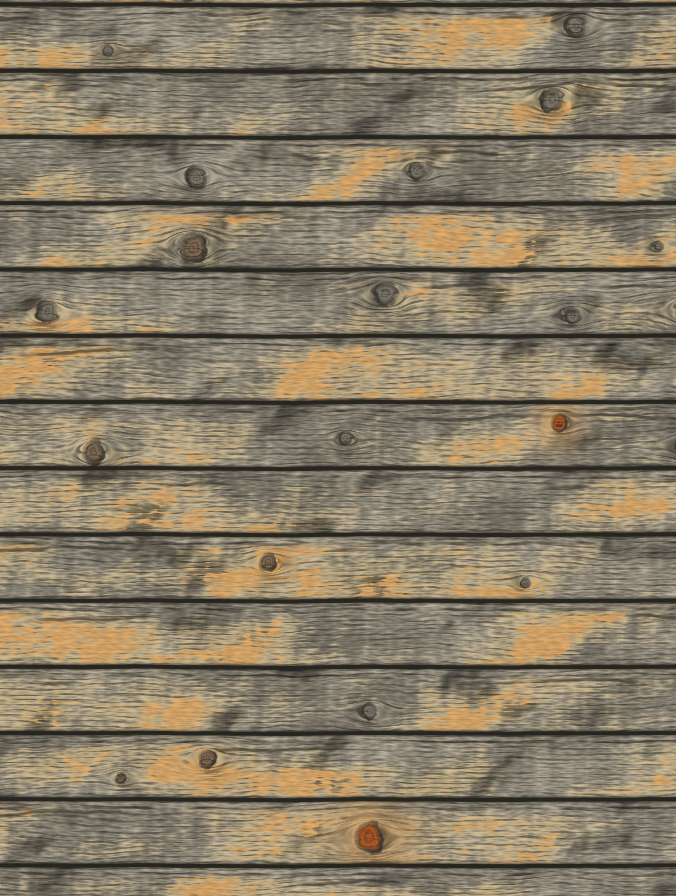
This texture is drawn by a Shadertoy shader. Its source:

```glsl
// Weathered horizontal planks: grey boards with bare tan and orange patches.
// Layered sines place the wear and bend the grain, stretched cellular noise
// makes the fibres, and hashed cells along each board carry the knots.

const float BOARDS = 13.53;        // boards over the canvas height
const float TOP_OFFSET = 0.075;    // first gap below the top, in boards
const float GAP_HALF = 0.030;      // half gap width, in boards
const float LIP = 0.125;           // depth of the grey upper edge
const float GRAIN_LINES = 12.0;    // grain lines per board
const float KNOT_CELL = 2.3;       // knot spacing, in boards
const float KNOT_CHANCE = 0.34;
const vec3 GAP_COLOR = vec3(0.15, 0.145, 0.12);
const vec3 ASH = vec3(0.455, 0.435, 0.385);
const vec3 SILVER = vec3(0.65, 0.62, 0.555);
const vec3 TAN = vec3(0.80, 0.715, 0.545);
const vec3 ORANGE = vec3(0.83, 0.63, 0.385);
const vec3 RUST = vec3(0.62, 0.33, 0.15);
const vec3 KNOT_BROWN = vec3(0.47, 0.39, 0.31);
const vec3 CHAR = vec3(0.20, 0.19, 0.165);

float hash(vec2 p) {
    return fract(sin(dot(p, vec2(127.1, 311.7))) * 43758.5);
}

// Layered, mutually bent sines; about -1 to 1.
float waves(vec2 p) {
    float sum = 0.0, amp = 0.5;
    for (int i = 0; i < 5; i++) {
        sum += amp * sin(p.x + 1.4 * sin(1.3 * p.y + 0.5 * p.x + float(i)));
        p = mat2(1.8, 0.25, -0.25, 1.8) * p + vec2(3.1, 1.7);
        amp *= 0.55;
    }
    return sum;
}

// Distance to the nearest jittered cell point.
float cellular(vec2 p) {
    vec2 cell = floor(p);
    float nearest = 2.0;
    for (int j = -1; j <= 1; j++)
        for (int i = -1; i <= 1; i++) {
            vec2 c = cell + vec2(i, j);
            vec2 point = c + vec2(hash(c), hash(c + 57.3));
            nearest = min(nearest, length(p - point));
        }
    return nearest;
}

// Offset to the nearest knot, its radius and its seed.
vec4 findKnot(vec2 p, float row) {
    vec4 knot = vec4(99.0, 99.0, 0.1, 0.0);
    float cell = floor(p.x / KNOT_CELL);
    for (int i = -1; i <= 1; i++) {
        vec2 id = vec2(cell + float(i), row + 3.0);
        if (hash(id) > KNOT_CHANCE) continue;
        vec2 center = vec2((id.x + mix(0.2, 0.8, hash(id + 11.3))) * KNOT_CELL,
                           mix(0.27, 0.8, hash(id + 23.9)));
        float radius = mix(0.07, 0.2, hash(id + 41.7));
        vec2 d = p - center;
        if (length(d) < length(knot.xy)) knot = vec4(d, radius, hash(id + 71.1));
    }
    return knot;
}

void mainImage(out vec4 fragColor, in vec2 fragCoord) {
    // Board coordinates: x along the plank, y from 0 at its top to 1.
    vec2 p = fragCoord / iResolution.y * BOARDS;
    float pixel = BOARDS / iResolution.y;
    float rowPos = BOARDS - p.y - TOP_OFFSET + 0.012 * waves(vec2(p.x * 1.3, 2.0));
    float row = floor(rowPos);
    vec2 b = vec2(p.x, rowPos - row);
    float seed = hash(vec2(row, 5.0));
    vec2 shift = vec2(seed * 61.0, row * 7.3);

    // Grain flows around knots and drifts along the board.
    vec4 knot = findKnot(b, row);
    vec2 kd = knot.xy * vec2(0.6, 1.0);
    float k2 = dot(kd, kd), R = knot.z;
    float grainY = b.y + 0.07 * waves(vec2(b.x * 0.6, b.y * 1.5) + shift);
    grainY -= 1.6 * kd.y * R * R / (k2 + 0.4 * R * R) * exp(-4.0 * k2);
    float streak = cellular(vec2(b.x * 1.8, grainY * 16.0) + shift);
    float fibre = cellular(vec2(b.x * 6.0, grainY * 31.0) + shift.yx);
    float phase = GRAIN_LINES * grainY + 0.35 * waves(vec2(b.x * 1.3, grainY * 7.0) + shift);
    float line = smoothstep(0.2, 0.95, sin(6.2832 * phase));
    line *= smoothstep(0.15, 0.6, streak);

    // Wear: broad patches with fibrous edges and upright saw marks.
    float patches = waves(vec2(b.x * 0.95, b.y * 2.1) + shift);
    float saw = waves(vec2(b.x * 9.0, b.y * 0.9) + shift);
    float wear = 1.1 * patches + 0.75 * (streak - 0.47) + 0.5 * (fibre - 0.47)
               + 0.2 * saw + 0.3 * (seed - 0.5);
    float inside = smoothstep(LIP, LIP + 0.1, b.y) * smoothstep(1.0, 0.9, b.y);
    float bare = smoothstep(-0.45, 0.4, wear) * mix(0.25, 1.0, inside);
    float fresh = smoothstep(0.45, 0.75, wear) * inside;

    // Wood colour, from ash through tan to orange.
    float tone = 0.5 + 0.6 * (fibre - 0.47) + 0.22 * saw
               + 0.45 * waves(vec2(b.x * 1.2, b.y * 3.0) - shift);
    vec3 color = mix(ASH, SILVER, clamp(tone, 0.0, 1.0));
    color = mix(color, TAN, bare * (0.75 - 0.35 * line));
    color = mix(color, ORANGE, fresh * 0.9);
    color *= 1.0 - 0.30 * line * (1.0 - 0.8 * fresh);
    color *= 1.0 + 0.18 * (fibre - 0.47);

    // Dark smudges and torn splits near the upper edge.
    float smudge = smoothstep(0.4, 1.0, waves(vec2(b.x * 1.5, b.y * 2.5) - shift.yx));
    color *= 1.0 - 0.4 * smudge * (1.0 - fresh);
    float tear = abs(b.y - 0.23 - 0.08 * waves(vec2(b.x * 1.1, 1.0) + shift));
    float torn = smoothstep(0.3, 0.6, waves(vec2(b.x * 0.8, 4.0) + shift));
    color = mix(color, CHAR, 0.6 * torn * (1.0 - smoothstep(0.008, 0.025 + pixel, tear)));

    // Knots: smoky lopsided halo, ringed core, broken rim, occasional rust.
    float r = length(knot.xy * vec2(1.0, 0.88)) / R
            + 0.28 * waves(knot.xy * 9.0 + knot.w * 40.0);
    float rusty = step(0.88, knot.w);
    color = mix(color, ORANGE, rusty * 0.7 * exp(-0.1 * r * r));
    float side = smoothstep(-1.5 * R, 1.5 * R, knot.x * sign(knot.w - 0.5) + 0.5 * knot.y);
    float halo = exp(-0.22 * r * r) * smoothstep(0.1, 0.65, streak + 0.5 * line);
    color = mix(color, CHAR, 0.8 * halo * side);
    vec3 core = mix(mix(KNOT_BROWN, ASH, step(knot.w, 0.5)), RUST, rusty);
    core *= 0.95 + 0.1 * sin(r * 16.0) - 0.3 * line;
    color = mix(color, core, 1.0 - smoothstep(0.7, 0.95, r));
    float rim = 1.0 - smoothstep(0.06, 0.28, abs(r - 0.95));
    color = mix(color, CHAR, rim * (0.3 + 0.55 * side));

    // Board edges: lip groove, bottom shade and the gap.
    float groove = 1.0 - smoothstep(0.01, 0.02 + pixel, abs(b.y - LIP));
    color *= 1.0 - 0.3 * groove * smoothstep(0.2, 0.6, streak);
    color *= 1.0 - 0.15 * smoothstep(0.9, 1.0, b.y);
    float gapDistance = 0.5 - abs(b.y - 0.5);
    color *= mix(0.72, 1.0, smoothstep(GAP_HALF, GAP_HALF + 0.04, gapDistance));
    float gap = 1.0 - smoothstep(GAP_HALF - 0.6 * pixel, GAP_HALF + 0.6 * pixel, gapDistance);
    color = mix(color, GAP_COLOR, gap);
    fragColor = vec4(clamp(color, 0.0, 1.0), 1.0);
}
```
